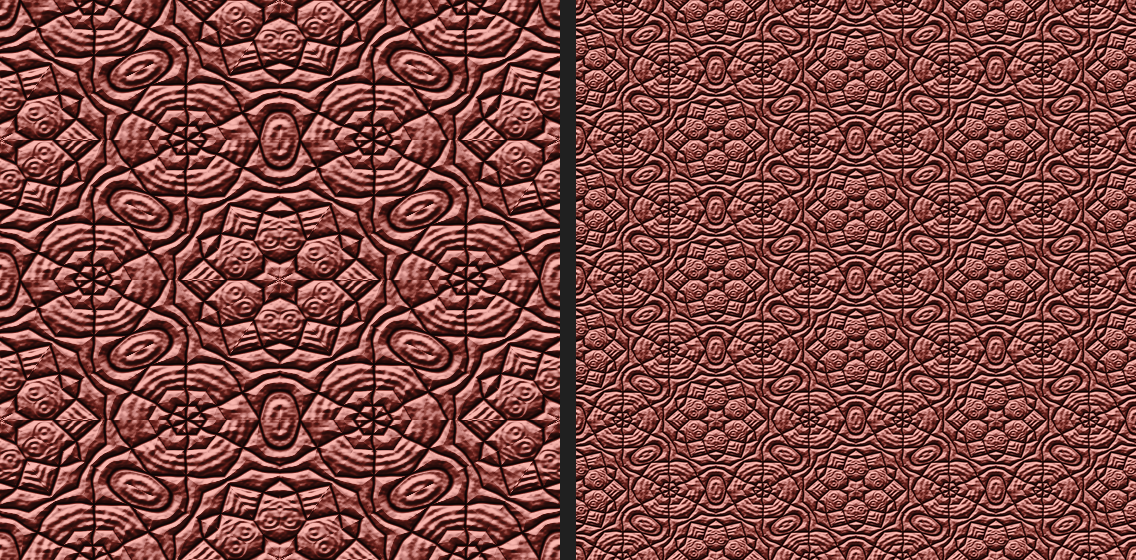
Left, the tile; right, the same tile 2 across and 2 down.
A three.js fragment shader for this pattern:

```glsl
varying vec2 vUv;

float hash(vec2 p) {
  vec3 h = fract(p.xyx * vec3(0.1031, 0.1030, 0.0973));
  h += dot(h, h.yzx + 33.33);
  return fract((h.x + h.y) * h.z);
}

float noise(vec2 p) {
  vec2 i = floor(p), f = fract(p);
  f = f * f * (3.0 - 2.0 * f);
  return mix(mix(hash(i), hash(i + vec2(1, 0)), f.x),
             mix(hash(i + vec2(0, 1)), hash(i + 1.0), f.x), f.y);
}

float segment(vec2 p, vec2 a, vec2 b) {
  vec2 ab = b - a;
  return length(p - a - ab * clamp(dot(p - a, ab) / dot(ab, ab), 0.0, 1.0));
}

// Hexagonal mirror fold: x runs from the star to an edge middle, y across
vec2 kaleidoscope(vec2 p) {
  vec2 cell = vec2(sqrt(3.0), 1.0);
  vec2 u = mod(p + 0.5 * cell, cell) - 0.5 * cell;
  vec2 v = mod(p, cell) - 0.5 * cell;
  vec2 q = abs(dot(u, u) < dot(v, v) ? u : v);
  vec2 mirror = vec2(0.866025, -0.5);
  q -= 2.0 * max(dot(q, mirror), 0.0) * mirror;
  return vec2(q.y, abs(q.x));
}

// Distance to the nearest cut between the carved blocks
float cutDistance(vec2 q) {
  vec2 star = vec2(0.087, 0.05), tip = vec2(0.143, 0.0825), knot = vec2(0.2435, 0.048);
  float d = segment(q, vec2(0.058, 0.0), star);
  d = min(d, segment(q, star, tip));
  d = min(d, segment(q, tip, knot));
  d = min(d, segment(q, knot, vec2(0.225, 0.0)));
  d = min(d, segment(q, knot, vec2(0.295, 0.0)));
  d = min(d, segment(q, knot, vec2(0.268, 0.155)));
  d = min(d, segment(q, vec2(0.312, 0.0), vec2(0.325, 0.085)));
  d = min(d, segment(q, vec2(0.325, 0.085), vec2(0.284, 0.164)));
  // Rosette: spokes and nested hexagons
  vec2 r = vec2(0.5, 0.288675) - q;
  float hexagon = dot(r, vec2(0.5, 0.866025));
  d = min(d, abs(dot(r, vec2(0.866025, -0.5))));
  d = min(d, min(abs(hexagon - 0.2), abs(hexagon - 0.05)));
  d = min(d, abs(hexagon - 0.105) + 0.003);
  // Oval medallion
  float oval = length((q - vec2(0.5, 0.0)) / vec2(0.108, 0.06));
  if (oval < 1.0) d = 1.0;
  return min(d, abs(oval - 1.0) * 0.06);
}

vec2 wobble(vec2 q) {
  return q + 0.01 * (vec2(noise(q * 22.0), noise(q * 22.0 + 7.0)) - 0.5);
}

float relief(vec2 p) {
  vec2 raw = kaleidoscope(p), q = wobble(raw);
  float d = cutDistance(q);
  float h = 0.03 * (1.0 - exp(-d * 55.0));
  // Rough chiselled folds
  h += 0.009 * noise(raw * vec2(65, 28)) + 0.003 * noise(raw * 110.0 + 5.0);
  // Veins on the star
  h -= 0.006 * exp(-260.0 * segment(q, vec2(0), vec2(0.042, 0.0)));
  h -= 0.004 * exp(-260.0 * segment(q, vec2(0.02, 0.0115), vec2(0.069, 0.04)));
  // Curls and the folds above them
  float curl = length(q - vec2(0.142, 0.031));
  h += 0.0032 * cos(curl * 290.0) * smoothstep(0.046, 0.032, curl);
  h += 0.0025 * sin((q.x + 0.7 * q.y) * 270.0)
     * smoothstep(0.17, 0.185, q.x) * smoothstep(0.225, 0.21, q.x) * smoothstep(0.05, 0.035, q.y);
  // Chevrons on the square blocks
  float along = dot(q, vec2(0.866025, 0.5)), across = abs(dot(q, vec2(0.5, -0.866025)));
  h += 0.0038 * sin((along + 0.9 * across) * 190.0)
     * smoothstep(0.075, 0.055, abs(along - 0.235) + across);
  // Arcs around the rosette
  vec2 r = vec2(0.5, 0.288675) - q;
  float hexagon = dot(r, vec2(0.5, 0.866025));
  h += 0.0035 * sin(length(r) * 215.0)
     * smoothstep(0.1, 0.12, hexagon) * smoothstep(0.2, 0.18, hexagon);
  // Rings and slit in the medallion
  vec2 m = q - vec2(0.5, 0.0);
  float oval = length(m / vec2(0.108, 0.06));
  h += 0.005 * cos(oval * 13.0) * smoothstep(1.0, 0.85, oval);
  return h - 0.01 * exp(-180.0 * segment(m, vec2(0), vec2(-0.04, 0.0)));
}

void main() {
  vec2 p = (vUv - 0.5) * vec2(sqrt(3.0), 2.0);
  vec2 e = vec2(0.002, 0.0);
  vec2 slope = vec2(relief(p + e.xy) - relief(p - e.xy),
                    relief(p + e.yx) - relief(p - e.yx)) / (2.0 * e.x);

  // Light from above, slightly left
  float facing = 1.9 * dot(slope, vec2(0.25, -0.97));
  float light = 0.54 + 0.46 * facing / sqrt(1.0 + facing * facing);
  float d = cutDistance(wobble(kaleidoscope(p)));
  light *= mix(0.1, 1.0, smoothstep(0.0005, 0.0075, d));

  vec3 color = mix(vec3(0.05, 0.02, 0.02), vec3(0.40, 0.12, 0.10), smoothstep(0.0, 0.36, light));
  color = mix(color, vec3(0.60, 0.30, 0.27), smoothstep(0.3, 0.56, light));
  color = mix(color, vec3(0.78, 0.51, 0.49), smoothstep(0.54, 0.78, light));
  color = mix(color, vec3(0.98, 0.72, 0.69), smoothstep(0.76, 0.96, light));
  gl_FragColor = vec4(color, 1.0);
}
```
